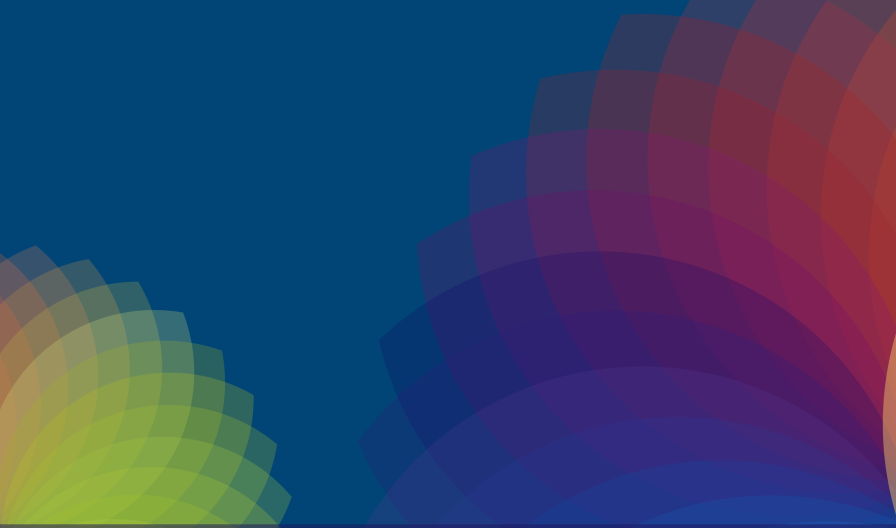
Write a Shadertoy shader that draws this background.

```glsl
// Two fans of translucent overlapping petals rising from the lower corners of a deep blue field.
#define CANVAS_WIDTH 1.699
#define BACKDROP vec3(0.0, 0.27, 0.46)
#define PETAL_ALPHA 0.26
#define PETAL_STEP radians(10.0)
#define HALF_SPREAD radians(26.7)
#define ARC_OFFSET 0.594
#define ARC_RADIUS 0.540
#define COOL_CENTER vec2(1.796, 0.033)
#define COOL_SIZE 1.125
#define LIME_CENTER vec2(-0.030, -0.049)
#define LIME_SIZE 0.593

const int COOL_COUNT = 16;
const int LIME_COUNT = 14;

// Petal colours, from the upright petals down to the horizon and below.
const vec3 COOL_COLORS[COOL_COUNT] = vec3[COOL_COUNT](
    vec3(0.90, 0.47, 0.18), vec3(0.87, 0.36, 0.15), vec3(0.80, 0.27, 0.15), vec3(0.75, 0.20, 0.20),
    vec3(0.70, 0.18, 0.26), vec3(0.67, 0.12, 0.13), vec3(0.61, 0.12, 0.19), vec3(0.52, 0.08, 0.45),
    vec3(0.45, 0.04, 0.41), vec3(0.08, 0.04, 0.41), vec3(0.16, 0.10, 0.48), vec3(0.32, 0.22, 0.57),
    vec3(0.14, 0.22, 0.58), vec3(0.06, 0.28, 0.63), vec3(0.06, 0.36, 0.70), vec3(0.12, 0.42, 0.75));

const vec3 LIME_COLORS[LIME_COUNT] = vec3[LIME_COUNT](
    vec3(0.80, 0.20, 0.20), vec3(0.84, 0.28, 0.23), vec3(0.84, 0.38, 0.23), vec3(0.82, 0.47, 0.34),
    vec3(0.78, 0.58, 0.27), vec3(0.73, 0.69, 0.27), vec3(0.82, 0.86, 0.47), vec3(0.62, 0.70, 0.16),
    vec3(0.70, 0.76, 0.12), vec3(0.63, 0.76, 0.18), vec3(0.64, 0.78, 0.24), vec3(0.67, 0.78, 0.20),
    vec3(0.63, 0.76, 0.16), vec3(0.70, 0.80, 0.22));

vec2 direction(float angle) {
    return vec2(cos(angle), sin(angle));
}

float coverage(float dist, float edge) {
    return 1.0 - smoothstep(-edge, edge, dist);
}

// Signed distance to a lens made of two arcs, with its tip one unit from the flower centre.
float petalDistance(vec2 q, float axis) {
    float upper = length(q - ARC_OFFSET * direction(axis + HALF_SPREAD));
    float lower = length(q - ARC_OFFSET * direction(axis - HALF_SPREAD));
    return max(upper, lower) - ARC_RADIUS;
}

void mainImage(out vec4 fragColor, in vec2 fragCoord) {
    float pixel = CANVAS_WIDTH / iResolution.x;
    vec2 p = fragCoord * pixel;
    float edge = 0.7 * pixel;
    vec3 color = BACKDROP;

    // Large fan, mirrored so that its petals open to the left.
    vec2 q = (p - COOL_CENTER) / COOL_SIZE;
    q.x = -q.x;
    for (int i = 0; i < COOL_COUNT; i++) {
        float axis = radians(106.7) - float(i) * PETAL_STEP;
        float mask = coverage(petalDistance(q, axis), edge / COOL_SIZE);
        color = mix(color, COOL_COLORS[i], PETAL_ALPHA * mask);
    }

    // Small warm and lime fan.
    q = (p - LIME_CENTER) / LIME_SIZE;
    for (int i = 0; i < LIME_COUNT; i++) {
        float axis = radians(110.5) - float(i) * PETAL_STEP;
        float mask = coverage(petalDistance(q, axis), edge / LIME_SIZE);
        color = mix(color, LIME_COLORS[i], PETAL_ALPHA * mask);
    }

    // Pale orange arc at the right border.
    float arc = length(p - vec2(2.281, 0.197)) - 0.607;
    color = mix(color, vec3(0.96, 0.80, 0.42), 0.45 * coverage(arc, edge));

    // Thin dusk line along the base.
    color = mix(color, vec3(0.12, 0.08, 0.36), 0.5 * coverage(p.y - 0.007, edge));

    fragColor = vec4(color, 1.0);
}
```
